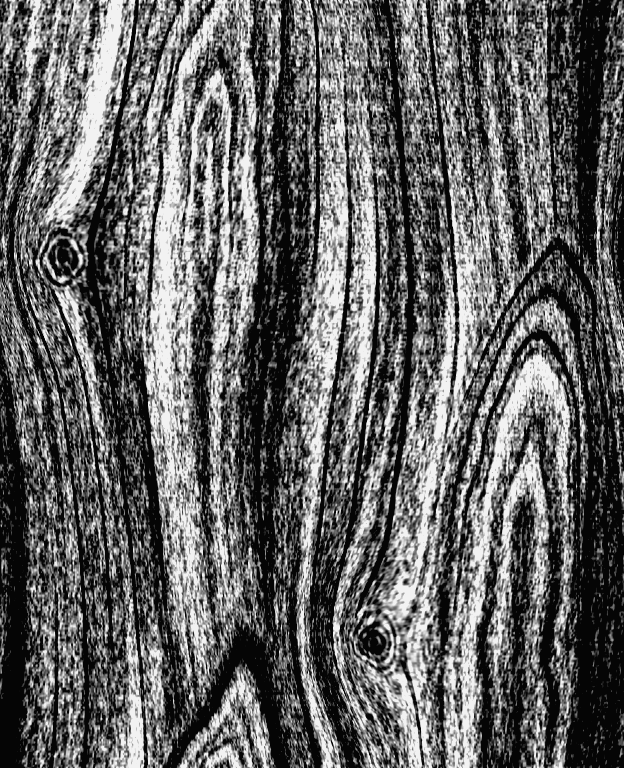
A Shadertoy shader for this texture:

```glsl
// Weathered wood grain in black and white: warped vertical fibres, knots and
// pointed arches on a half-drop lattice. Noise stretched along the grain gives
// the bands and speckle; soft blobs set the broad light and shade.

float hash(vec2 p) {
    return fract(sin(dot(p, vec2(127.1, 311.7))) * 43758.5453);
}

float noise(vec2 p) {
    vec2 i = floor(p), f = fract(p);
    f = f * f * (3.0 - 2.0 * f);
    return mix(mix(hash(i), hash(i + vec2(1, 0)), f.x),
               mix(hash(i + vec2(0, 1)), hash(i + vec2(1, 1)), f.x), f.y);
}

// Offset from the nearest copy of a centre; each column drops by half a height
vec2 halfDrop(vec2 p, vec2 centre) {
    vec2 d = p - centre;
    float column = round(d.x / 0.406);
    d += column * vec2(-0.406, 0.5);
    d.y -= round(d.y);
    return d;
}

float blob(vec2 d, vec2 size) {
    d /= size;
    return exp(-dot(d, d));
}

// Light and dark bands across the grain, with thin black growth lines
float bands(float across, float along) {
    float wide = noise(vec2(across * 46.0, along * 1.3)) - 0.5;
    float narrow = noise(vec2(across * 125.0 + 31.0, along * 1.8)) - 0.5;
    float cell = across * 25.0 + 0.8 * noise(vec2(across * 12.0, along * 1.5));
    float crack = 1.0 - smoothstep(0.03, 0.085, abs(fract(cell) - 0.5));
    crack *= smoothstep(0.25, 0.55, noise(vec2(floor(cell) * 7.0, along * 2.5)));
    return 1.05 * wide + 0.85 * narrow - 0.9 * crack;
}

void mainImage(out vec4 fragColor, in vec2 fragCoord) {
    vec2 p = fragCoord / iResolution.y;

    // Fibres sway between the knots and bow to the left around each one
    vec2 knot = halfDrop(p, vec2(0.081, 0.665));
    float across = p.x + 0.02 * sin(6.2832 * (p.y + p.x * 1.2315 + 0.464))
                 + 0.014 * (noise(p * vec2(5.0, 5.0)) - 0.5)
                 + 0.003 * (noise(p * vec2(30.0, 14.0)) - 0.5);
    across += 0.048 * blob(knot + vec2(0.03, 0.0), vec2(0.075, 0.11));
    float tone = bands(across, p.y);

    // Nested arches: pointed above their base, straight legs below
    vec2 arch = halfDrop(p, vec2(0.68, 0.33));
    float rise = max(arch.y, 0.0);
    float lean = abs(arch.x - 0.13 * rise - 0.03 * min(arch.y, 0.0));
    float ring = pow(pow(lean, 1.6) + pow(rise * 0.3, 1.6), 0.625);
    ring += 0.016 * (noise(p * vec2(22.0, 13.0)) - 0.5);
    float inArch = (1.0 - smoothstep(0.1, 0.122, ring))
                 * smoothstep(-0.4, -0.12, arch.y);
    float arches = 0.8 * bands(ring + 0.37, p.y) + 0.26 * sin(ring * 230.0 + 2.0);
    float edge = smoothstep(0.0, 0.004, abs(fract(ring * 36.0 + 0.3) - 0.5) / 36.0);
    arches -= 0.7 * (1.0 - edge) * smoothstep(-0.1, 0.05, arch.y);
    tone = mix(tone, arches, inArch);

    // Knot rings around a dark eye
    float radius = length(knot * vec2(1.0, 0.85));
    radius += 0.012 * (noise(p * 38.0) - 0.5);
    float inKnot = 1.0 - smoothstep(0.026, 0.046, radius);
    float rings = 0.4 * sin(radius * 620.0) - 0.15;
    tone = mix(tone, rings, inKnot);
    tone -= 0.6 * (1.0 - smoothstep(0.008, 0.022, radius));

    // Broad shade beside the arches and bright slanted streaks
    vec2 shade = halfDrop(p, vec2(0.367, 0.56));
    shade.x += 0.05 * (noise(p * vec2(9.0, 5.0)) - 0.5);
    tone -= 0.62 * blob(shade, vec2(0.062, 0.4));
    vec2 streak = halfDrop(p, vec2(0.573, 0.48));
    streak.x -= 0.217 * streak.y;
    tone += 0.55 * blob(streak, vec2(0.026, 0.24));
    vec2 sliver = halfDrop(p, vec2(0.475, 0.6));
    sliver.x -= 0.06 * sliver.y;
    tone += 0.35 * blob(sliver, vec2(0.016, 0.2));

    // Fine speckle drawn out along the fibres
    float speckle = 1.0 * (noise(vec2(across * 470.0, p.y * 120.0)) - 0.5)
                  + 0.7 * (noise(vec2(across * 500.0, p.y * 330.0) + 53.0) - 0.5);

    float value = clamp(0.48 + tone + speckle, 0.02, 0.95);
    fragColor = vec4(vec3(value), 1.0);
}
```
